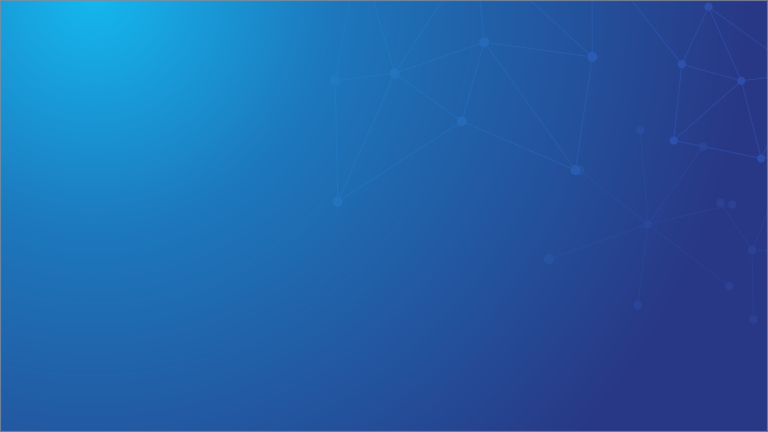
This background is drawn by a WebGL 2 fragment shader. Its source:

```glsl
#version 300 es
precision highp float;
// Blue radial gradient with a faint web of linked dots at the upper right.
#define GLOW_CENTER vec2(0.215, 1.015)
#define MID_RADIUS 0.55
#define OUTER_RADIUS 1.515
#define DOT_RADIUS 0.0115
#define LINE_WIDTH 0.0023
#define DOT_ALPHA 0.50
#define LINE_ALPHA 0.36
#define BACK_FADE 0.45
#define BORDER (1.0 / 400.0)

uniform vec2 u_resolution;
out vec4 outColor;

const float TAU = 6.2831853;
const vec3 CYAN = vec3(0.08, 0.72, 0.935);
const vec3 AZURE = vec3(0.112, 0.47, 0.74);
const vec3 INDIGO = vec3(0.157, 0.22, 0.525);
const vec3 WEB_LEFT = vec3(0.15, 0.53, 0.84);
const vec3 WEB_RIGHT = vec3(0.20, 0.38, 0.80);
const vec3 FRAME = vec3(0.53, 0.55, 0.59);

float segmentDistance(vec2 p, vec2 a, vec2 b) {
    vec2 ab = b - a;
    return length(p - a - ab * clamp(dot(p - a, ab) / dot(ab, ab), 0.0, 1.0));
}

// Coverage of a shape edge, smoothed over one pixel.
float cover(float d, float px) {
    return clamp(0.5 - d / px, 0.0, 1.0);
}

float dotMask(vec2 p, vec2 node, float px) {
    float radius = DOT_RADIUS * mix(1.0, 0.82, smoothstep(1.38, 1.5, node.x));
    return cover(length(p - node) - radius, px);
}

float link(vec2 p, vec2 a, vec2 b, float px) {
    float halfWidth = 0.5 * max(LINE_WIDTH, px);
    return min(1.0, LINE_WIDTH / px) * cover(segmentDistance(p, a, b) - halfWidth, px);
}

// Three wavy rows of nodes, counted from the left.
vec2 topNode(float i) {
    return vec2(0.83 + 0.27 * i, 1.116 - 0.132 * step(2.5, i));
}

vec2 upperNode(float i) {
    float wave = TAU * i / 5.0;
    float lift = 0.04 * cos(wave) + 0.018 * sin(2.0 * wave);
    return vec2(0.776 + 0.188 * i - 0.053 * sin(wave), 0.853 - lift);
}

vec2 lowerNode(float i) {
    float swing = cos(0.5 * TAU * i) * exp(-0.5 * i);
    return vec2(0.782 + 0.245 * i + 0.06 * sin(TAU * i / 8.0), 0.649 - 0.116 * swing);
}

// x: dots, y: links of the front web.
vec2 frontWeb(vec2 p, float px) {
    vec2 net = vec2(0.0);
    for (float i = 0.0; i < 7.0; i++) {
        vec2 top = topNode(i), upper = upperNode(i), lower = lowerNode(i);
        float dots = max(dotMask(p, upper, px), dotMask(p, lower, px));
        net.x = max(net.x, max(dots, dotMask(p, top, px)));

        // Along the rows, leaving one gap in each
        float row = step(0.5, abs(i - 3.0)) * link(p, upper, upperNode(i + 1.0), px);
        row = max(row, step(0.5, abs(i - 2.0)) * link(p, lower, lowerNode(i + 1.0), px));

        // Between the rows
        float up = link(p, upper, topNode(floor(0.6 * i + 0.01)), px);
        up = max(up, link(p, upper, topNode(floor(0.6 * i + 0.61)), px));
        float down = link(p, lower, upperNode(i + 1.0), px);
        float slant = i < 2.5 ? i : i + 2.0;
        down = max(down, link(p, lower, upperNode(slant), px));
        net.y = max(net.y, max(row, max(up, down)));
    }
    return net;
}

// Tip of one unevenly turned spoke around a hub.
vec2 spokeTip(vec2 hub, float k, float turns, float start, float size) {
    float angle = start + TAU * k / turns - 0.24 * cos(TAU * (k + 1.1) / turns);
    return hub + size * (1.0 + 0.13 * cos(2.8 * k)) * vec2(cos(angle), sin(angle));
}

vec2 fan(vec2 p, vec2 hub, float spokes, float turns, float start, float size, float px) {
    vec2 net = vec2(dotMask(p, hub, px), 0.0);
    for (float k = 0.0; k < spokes; k++) {
        vec2 tip = spokeTip(hub, k, turns, start, size);
        net = max(net, vec2(dotMask(p, tip, px), link(p, hub, tip, px)));
    }
    return net;
}

void main() {
    float px = 1.0 / u_resolution.y;
    vec2 p = gl_FragCoord.xy * px;
    float aspect = u_resolution.x * px;

    // Background gradient
    float r = length(p - GLOW_CENTER);
    vec3 color = mix(CYAN, AZURE, clamp(r / MID_RADIUS, 0.0, 1.0));
    color = mix(color, INDIGO, clamp((r - MID_RADIUS) / (OUTER_RADIUS - MID_RADIUS), 0.0, 1.0));

    // Faint fans behind the front web
    vec2 back = fan(p, vec2(1.5, 0.481), 7.0, 7.0, -2.67, 0.215, px);
    back = max(back, fan(p, vec2(1.741, 0.421), 4.0, 5.0, -0.24 * TAU, 0.142, px));
    vec2 net = max(frontWeb(p, px), back * BACK_FADE);
    float toRight = smoothstep(0.75, 1.65, p.x);
    vec2 alpha = vec2(DOT_ALPHA, LINE_ALPHA) * mix(vec2(0.6, 0.8), vec2(1.0), toRight);
    color = mix(color, mix(WEB_LEFT, WEB_RIGHT, toRight), max(net.x * alpha.x, net.y * alpha.y));

    // Thin frame
    vec2 inset = min(p, vec2(aspect, 1.0) - p);
    color = mix(color, FRAME, 0.75 * cover(min(inset.x, inset.y) - BORDER, px));
    outColor = vec4(color, 1.0);
}
```
